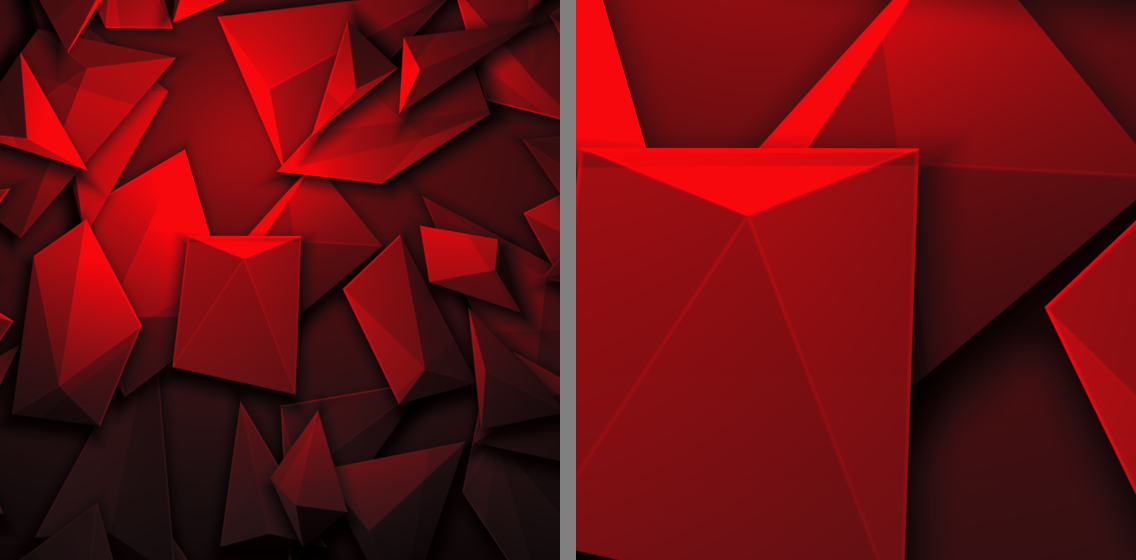
Left: the whole. Right: its middle third, enlarged.
This background is drawn by a Shadertoy shader. Its source:

```glsl
// Overlapping faceted dark red shards, lit by a glow above the centre.

const float TAU = 6.2831853;
const vec2  LIGHT_POS = vec2(0.44, 0.74);
const vec2  GLOW_SHAPE = vec2(0.7, 1.4);   // squared falloff per axis
const float GLOW_FALLOFF = 2.8;
const float GLOW_LEVEL = 0.60;
const float CORE_LEVEL = 0.38;
const float CORE_FALLOFF = 45.0;
const float AMBIENT = 0.045;
const vec2  STRETCH = vec2(1.3, 0.8);      // elongation of the shards
const float HUB_SHIFT = 0.68;              // how far the peak leans to an edge
const float SHADOW_OFFSET = 0.018;
const float SHADOW_BLUR = 0.035;
const float SHADOW_DEPTH = 0.85;
const float RIM_WIDTH = 0.0028;
const float RIDGE_WIDTH = 0.0016;
const int   LAYERS = 3;

float hash(vec3 s) {
    s = fract(s * 0.1031);
    s += dot(s, s.zyx + 31.32);
    return fract((s.x + s.y) * s.z);
}

float rnd(vec3 id, float channel) { return hash(id + vec3(0.0, 0.0, channel)); }

float cross2(vec2 a, vec2 b) { return a.x * b.y - a.y * b.x; }

vec2 direction(float angle) { return vec2(cos(angle), sin(angle)); }

float glowAt(vec2 p) {
    vec2 d = p - LIGHT_POS;
    return AMBIENT + GLOW_LEVEL * exp(-GLOW_FALLOFF * dot(d * d, GLOW_SHAPE))
                   + CORE_LEVEL * exp(-CORE_FALLOFF * dot(d, d));
}

// Corner k of an irregular polygon, counter-clockwise around its centre
vec2 corner(vec3 id, float k, float sides) {
    k = mod(k, sides);
    float angle = TAU * ((k + 0.4 * (rnd(id, 10.0 + k) - 0.5)) / sides + rnd(id, 1.0));
    vec2 v = mix(0.65, 1.2, rnd(id, 20.0 + k)) * direction(angle) * STRETCH;
    vec2 axis = direction(TAU * rnd(id, 2.0));
    return v.x * axis + v.y * vec2(-axis.y, axis.x);
}

// Lays one shard with its shadow over the brightness below it
float paintShard(float below, vec2 p, vec2 centre, vec3 id, float size, float height) {
    float px = 1.0 / iResolution.y;
    float sides = 3.0 + floor(rnd(id, 3.0) * 2.4);
    vec2 hub = 0.5 * HUB_SHIFT * size * (corner(id, 0.0, sides) + corner(id, 1.0, sides));
    vec2 q = p - centre - hub;
    vec2 toLight = normalize(LIGHT_POS - centre + 0.0001);
    vec2 shadowShift = normalize(vec2(0.0, -0.6) - toLight) * SHADOW_OFFSET;

    float dist = -1.0, shadowDist = -1.0, ridgeDist = 1.0;
    float tone = 0.0, weight = 0.0001, rimFacing = 0.0;
    for (float k = 0.0; k < sides; k++) {
        vec2 a = size * corner(id, k, sides) - hub;
        vec2 b = size * corner(id, k + 1.0, sides) - hub;
        vec2 edge = normalize(b - a);
        vec2 outward = vec2(edge.y, -edge.x);
        float reach = max(dot(outward, a), 0.005);

        // Outline and shadow
        float d = dot(q, outward) - reach;
        if (d > dist) {
            dist = d;
            rimFacing = dot(outward, toLight);
        }
        shadowDist = max(shadowDist, dot(q - shadowShift, outward) - reach);

        // Facet between the hub and this edge: narrow facets are steep
        float sideA = cross2(a, q) / length(a);
        float sideB = cross2(q, b) / length(b);
        float w = smoothstep(-px, px, min(sideA, sideB));
        float steep = height / length(vec2(height, reach));
        float facing = steep * dot(outward, toLight);
        float facet = 0.92 + (facing > 0.0 ? 1.3 : 0.85) * facing;
        facet *= mix(0.8, 1.2, rnd(id, 30.0 + k));
        facet += steep * 0.6 * step(0.75, rnd(id, 40.0 + k));
        tone += w * facet;
        weight += w;
        if (dot(a, q) > 0.0) ridgeDist = min(ridgeDist, abs(sideA));
    }
    tone = max(tone / weight, 0.18);

    // Slow gradient and a shallow crease across the faces
    tone *= clamp(1.0 + 1.8 * dot(q, direction(TAU * rnd(id, 4.0))), 0.6, 1.4);
    float crease = dot(q, direction(TAU * rnd(id, 5.0))) - size * (rnd(id, 6.0) - 0.5);
    tone *= 1.0 - 0.16 * smoothstep(-px, px, crease);

    float glow = glowAt(p);
    float lit = glow * tone;
    float ridge = 1.0 - smoothstep(0.0, RIDGE_WIDTH + px, ridgeDist);
    lit += 0.22 * ridge * glow * rnd(id, 7.0);
    float rim = 1.0 - smoothstep(0.0, RIM_WIDTH + px, -dist);
    lit += rim * rnd(id, 8.0) * smoothstep(-0.5, 0.7, rimFacing) * (0.12 + 0.7 * glow);

    float shadow = 1.0 - smoothstep(-0.5 * SHADOW_BLUR, SHADOW_BLUR, shadowDist);
    below *= 1.0 - SHADOW_DEPTH * shadow;
    return mix(below, lit, 1.0 - smoothstep(-px, px, dist));
}

void mainImage(out vec4 fragColor, in vec2 fragCoord) {
    vec2 p = fragCoord / iResolution.y;
    float light = 0.6 * glowAt(p);

    // Broad flat plates first, then smaller and steeper shards
    for (int layer = 0; layer < LAYERS; layer++) {
        float depth = float(layer);
        float cellSize = 0.36 - 0.06 * depth;
        float height = 0.02 + 0.02 * depth;
        float presence = 1.0 - 0.22 * depth;
        vec2 home = floor(p / cellSize);
        for (int j = -2; j <= 2; j++)
        for (int i = -2; i <= 2; i++) {
            vec2 cell = home + vec2(i, j);
            vec3 id = vec3(cell + 17.0, 100.0 * depth + 5.0);
            vec2 jitter = vec2(rnd(id, 50.0), rnd(id, 51.0)) - 0.5;
            vec2 centre = (cell + 0.5 + 0.6 * jitter) * cellSize;
            float size = cellSize * mix(0.48, 0.75, rnd(id, 52.0)) * (1.0 - 0.1 * depth);
            if (rnd(id, 53.0) > presence || distance(p, centre) > 1.9 * size + 0.06) continue;
            light = paintShard(light, p, centre, id, size, height);
        }
    }

    // Red ramp, with greyer faces towards the bottom
    light = clamp(light, 0.0, 0.97);
    float tint = 0.05 * smoothstep(0.0, 0.2, light) - 0.02 * smoothstep(0.65, 0.95, light);
    float grey = 0.03 * (1.0 - smoothstep(0.0, 0.55, p.y)) * smoothstep(0.02, 0.1, light);
    fragColor = vec4(light, tint + grey, tint * 1.1 + grey + 0.02 * light, 1.0);
}
```
